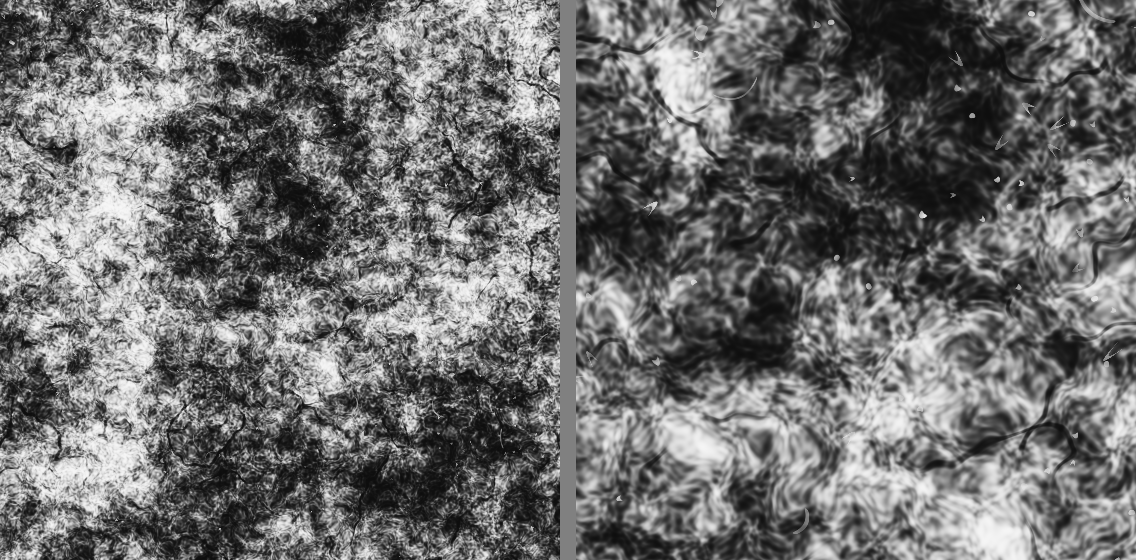
Left, the full canvas; right, a detail of the centre.
Give the GLSL for this texture, as a WebGL 2 fragment shader.

```glsl
#version 300 es
precision highp float;
// Weathered, mottled soil in black and white: octaves of gradient noise give
// blotches and grit, zero lines of warped noise give dark cracks, and jittered
// cells scatter pale specks and bent fibres. A logistic curve sets the tones.

uniform vec2 u_resolution;
out vec4 fragColor;

vec3 hash3(vec2 p) {
    vec3 h = fract(p.xyx * vec3(0.1031, 0.1030, 0.0973));
    h += dot(h, h.yxz + 33.33);
    return fract((h.xxy + h.yzz) * h.zyx);
}

float cornerSlope(vec2 cell, vec2 offset) {
    float angle = 6.2832 * hash3(cell).x;
    return dot(vec2(cos(angle), sin(angle)), offset);
}

float gradientNoise(vec2 p) {
    vec2 i = floor(p), f = p - i;
    vec2 u = f * f * f * (f * (f * 6.0 - 15.0) + 10.0);
    vec2 e = vec2(1.0, 0.0);
    return mix(
        mix(cornerSlope(i, f), cornerSlope(i + e, f - e), u.x),
        mix(cornerSlope(i + e.yx, f - e.yx), cornerSlope(i + 1.0, f - 1.0), u.x),
        u.y);
}

// Octaves of nearly equal strength, from broad blotches to fine grit
float mottling(vec2 p) {
    mat2 turn = mat2(0.96, 0.28, -0.28, 0.96);
    float sum = 0.0, amplitude = 2.15, frequency = 3.7;
    for (int octave = 0; octave < 7; octave++) {
        // Broad octaves lie flatter than the fine ones
        vec2 stretch = vec2(mix(0.78, 1.0, float(octave) / 6.0), 1.0);
        sum += amplitude * gradientNoise(p * stretch * frequency + 17.3 * float(octave) + 40.0);
        p = octave < 3 ? p : turn * p;
        frequency *= 2.0;
        amplitude *= 0.945;
    }
    return sum;
}

// Thin broken lines along the zero level of a noise field
float cracks(vec2 p, float frequency, float width, float pixel) {
    vec2 q = p * frequency + 60.0;
    float n = gradientNoise(q);
    vec2 slope = vec2(gradientNoise(q + vec2(0.02, 0.0)) - n,
                      gradientNoise(q + vec2(0.0, 0.02)) - n) / 0.02;
    float distanceToLine = abs(n) / (frequency * max(length(slope), 0.25));
    float presence = smoothstep(0.0, 0.22, gradientNoise(q * 1.3 + 25.0));
    return presence * (1.0 - smoothstep(width * 0.3, width + pixel, distanceToLine));
}

// Bent strokes in jittered cells; a short reach makes them round specks
float scatter(vec2 p, float cells, float reach, float width, float share, float pixel) {
    vec2 q = p * cells, home = floor(q);
    float cover = 0.0;
    for (int y = -1; y <= 1; y++) {
        for (int x = -1; x <= 1; x++) {
            vec2 cell = home + vec2(x, y);
            vec3 place = hash3(cell + 71.0), form = hash3(cell + 213.0);
            vec2 d = (q - cell - place.xy) / cells;
            float angle = 6.2832 * form.x;
            d = mat2(cos(angle), -sin(angle), sin(angle), cos(angle)) * d;
            float halfLength = reach * mix(0.35, 1.0, form.y);
            d.y += (form.z - 0.5) * d.x * d.x / halfLength;
            d.x -= clamp(d.x, -halfLength, halfLength);
            float radius = width * mix(0.4, 1.0, form.z);
            float shape = 1.0 - smoothstep(radius - pixel * 0.5, radius + pixel * 0.5, length(d));
            cover = max(cover, shape * step(place.z, share) * mix(0.55, 1.0, form.y));
        }
    }
    return cover;
}

void main() {
    float pixel = 1.0 / min(u_resolution.x, u_resolution.y);
    vec2 p = gl_FragCoord.xy * pixel;

    // Ragged outlines from a small two-scale warp
    vec2 warp = vec2(gradientNoise(p * 14.0 + 5.0), gradientNoise(p * 14.0 + 90.0)) * 0.022
              + vec2(gradientNoise(p * 47.0 + 31.0), gradientNoise(p * 47.0 + 8.0)) * 0.012;
    vec2 ragged = p + warp;

    float level = mottling(p + warp * 0.6);

    // Gritty speckle, stronger in some patches than in others
    float roughness = 0.9 + 1.6 * gradientNoise(p * 9.0 + 12.0);
    level += roughness * gradientNoise(p * 190.0 + 3.0);

    // Cracks: a few long ones and a net of hairlines
    level -= 1.7 * cracks(ragged, 5.0, 0.0028, pixel);
    level -= 1.3 * cracks(ragged + 3.0, 13.0, 0.0018, pixel);

    // Logistic tone curve, weighted towards the darks
    float tone = 0.05 + 0.92 / (1.0 + exp(0.34 - 1.35 * level));

    // Pale debris gathers in loose drifts
    float drift = smoothstep(-0.1, 0.35, gradientNoise(p * 3.0 + 7.0));
    float debris = scatter(p, 75.0, 0.0006, 0.0022, 0.04 + 0.22 * drift, pixel);
    debris = max(debris, scatter(p, 24.0, 0.003, 0.0042, 0.02 + 0.1 * drift, pixel));
    debris = max(debris, 0.75 * scatter(p, 20.0, 0.018, 0.0013, 0.06 + 0.2 * drift, pixel));
    float wear = 0.75 + 0.8 * gradientNoise(p * 120.0);
    tone = mix(tone, 0.9, debris * clamp(wear, 0.0, 1.0));

    fragColor = vec4(vec3(tone), 1.0);
}
```
